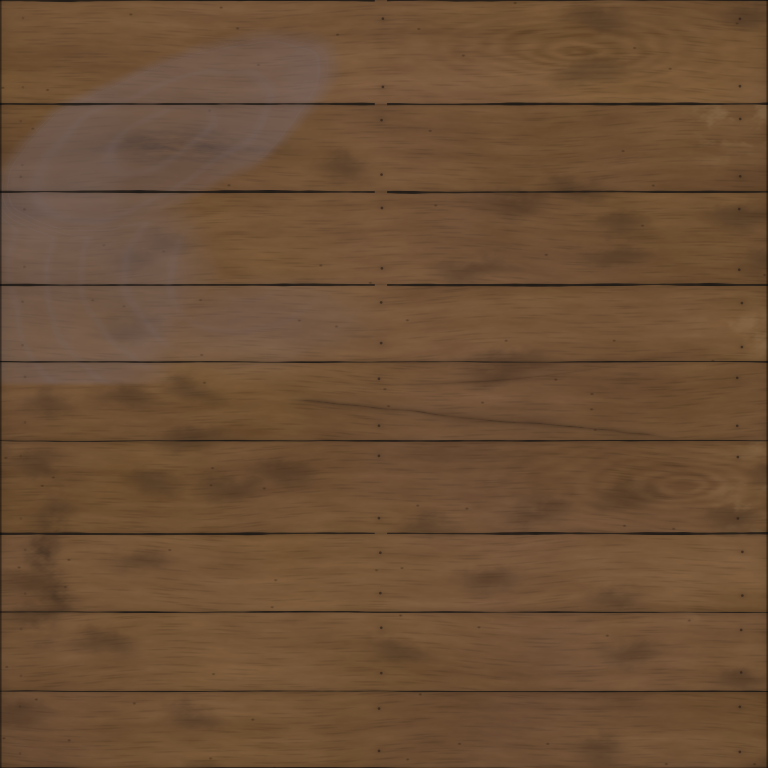
Write a three.js fragment shader that draws this texture.

```glsl
// Nine worn horizontal boards with dark seams, nails, stains and a pale film.
// Eight seam heights set the boards; layered warped sines give grain and wear,
// stretched cellular noise gives pores, specks and scattered stains.
varying vec2 vUv;
#define DARK_WOOD vec3(0.350, 0.242, 0.150)
#define LIGHT_WOOD vec3(0.500, 0.371, 0.250)
#define STAIN vec3(0.205, 0.145, 0.105)
#define GAP vec3(0.115, 0.095, 0.080)
#define SCUFF vec3(0.560, 0.450, 0.320)
#define FILM vec3(0.462, 0.400, 0.412)
#define LOW_SEAMS vec4(0.100, 0.203, 0.305, 0.426)
#define HIGH_SEAMS vec4(0.529, 0.629, 0.750, 0.8645)
#define SOFT 0.0009
#define NAIL_RADIUS 0.0017
#define NAIL_INSET 0.019
#define FILM_STRENGTH 0.46

float hash(vec2 p) { return fract(sin(dot(p, vec2(41.3, 289.1))) * 4375.85); }

// Layered warped sines, roughly -1 to 1
float waves(vec2 p) {
  float sum = 0.0, amp = 0.5;
  for (int i = 0; i < 5; i++) {
    p = mat2(0.8, 0.6, -0.6, 0.8) * p + vec2(1.3, 4.1);
    sum += amp * sin(p.x + 1.7 * sin(p.y));
    p *= 1.9;
    amp *= 0.58;
  }
  return sum;
}

// Cellular noise: dots of a radius, present in a share of the cells
float dots(vec2 p, float share, float radius) {
  float sum = 0.0;
  for (int i = 0; i < 9; i++) {
    vec2 c = floor(p) + vec2(mod(float(i), 3.0), floor(float(i) / 3.0)) - 1.0;
    float d = length(c + vec2(hash(c), hash(c + 17.0)) - p);
    sum = max(sum, step(hash(c + 53.0), share) * (1.0 - smoothstep(0.0, radius, d)));
  }
  return sum;
}

float blob(vec2 p, vec2 center, vec2 size) {
  vec2 q = (p - center) / size;
  return exp(-dot(q, q));
}

float disc(vec2 p, float inner) { return 1.0 - smoothstep(inner, 1.06, length(p)); }

// Film coverage: tilted bulb, body and tail, with thin swirling arcs
float film(vec2 p) {
  vec2 q = p + 0.012 * vec2(waves(p * 8.0), waves(p * 8.0 + 7.0));
  vec2 b = mat2(0.9, -0.43, 0.43, 0.9) * (q - vec2(0.21, 0.83)) / vec2(0.24, 0.095);
  float bulb = disc(b, 0.88);
  float body = disc((q - vec2(0.09, 0.63)) / vec2(0.20, 0.19), 0.65);
  float tail = disc((q - vec2(0.32, 0.58)) / vec2(0.20, 0.075), 0.2);
  float bend = length((q - vec2(0.34, 0.66)) * vec2(1.0, 1.3)) * 120.0;
  float phase = mix(bend, length(b) * 17.0, bulb) + 4.0 * waves(p * 3.0);
  float cover = max(max(bulb, body), tail * 0.7) * smoothstep(0.496, 0.504, p.y);
  return cover * (0.9 + 0.22 * pow(0.5 + 0.5 * sin(phase), 9.0) + 0.25 * waves(q * 11.0));
}

void main() {
  vec2 p = vUv;
  float y = p.y + 0.0007 * waves(vec2(p.x * 9.0, floor(p.y * 9.0)));
  // Board index and its lower and upper edges
  vec4 overLow = step(LOW_SEAMS, vec4(y)), overHigh = step(HIGH_SEAMS, vec4(y));
  float id = dot(overLow + overHigh, vec4(1.0));
  vec4 under = max(LOW_SEAMS * overLow, HIGH_SEAMS * overHigh);
  vec4 above = min(LOW_SEAMS + overLow, HIGH_SEAMS + overHigh);
  float bottom = max(max(under.x, under.y), max(under.z, under.w));
  float top = min(1.0, min(min(above.x, above.y), min(above.z, above.w)));
  float middle = 0.5 * (bottom + top);
  // Wavy grain, blotches, fibers, and growth rings on every fifth board
  float sway = y + 0.006 * sin(p.x * 7.0 + id * 2.3) + 0.003 * sin(p.x * 19.0 + id);
  float blotch = waves(vec2(p.x * 6.0, sway * 19.0) + id * 31.0);
  float grain = waves(vec2(p.x * 3.5, sway * 110.0) + id * 17.0);
  float fiber = waves(vec2(p.x * 45.0, sway * 260.0) + id * 5.0);
  float mottle = waves(p * vec2(50.0, 80.0));
  vec2 heart = vec2(0.99 - 0.03 * id, middle);
  float ring = length((p - heart) * vec2(0.3, 1.0)) + 0.012 * blotch;
  float ringed = 1.0 - step(0.5, abs(mod(id, 5.0) - 3.0));
  float tone = 0.57 + 0.22 * blotch + 0.11 * grain + 0.09 * fiber + 0.05 * mottle;
  tone += 0.26 * (hash(vec2(id, 5.0)) - 0.5);
  tone += 0.16 * ringed * sin(ring * 560.0 + grain) * exp(-ring * 25.0);
  vec3 color = mix(DARK_WOOD, LIGHT_WOOD, clamp(tone, -0.2, 1.2));
  color.b -= 0.015 * waves(p * vec2(5.0, 8.0) + id * 4.0);
  // Pores, specks and ragged stains
  color *= 1.0 - 0.08 * dots(vec2(p.x * 17.0, sway * 250.0), 0.5, 0.5);
  color *= 1.0 - 0.25 * dots(p * vec2(26.0, 38.0), 0.1, 0.09);
  vec2 ragged = p + vec2(0.03, 0.008) * vec2(blotch, mottle);
  float stain = 0.34 * dots(ragged * vec2(9.0, 21.0), 0.18, 0.55);
  stain += blob(ragged, vec2(0.06, 0.28), vec2(0.025, 0.10)) * (0.3 + 0.4 * mottle);
  stain += blob(p, vec2(0.23, 0.81), vec2(0.13, 0.024)) * (0.4 + 0.4 * fiber);
  // Long dark split and a fainter curved one above it
  float split = abs(y - 0.476 + 0.097 * (p.x - 0.39) + 0.004 * waves(vec2(p.x * 9.0, 2.0)));
  float reach = smoothstep(0.36, 0.42, p.x) * (1.0 - smoothstep(0.82, 0.90, p.x));
  stain += reach * ((0.3 + 0.2 * mottle) * exp(-split / 0.0016) + 0.25 * exp(-split / 0.008));
  float curve = abs(y - 0.499 - 0.28 * (p.x - 0.5) * (p.x - 0.5));
  stain += 0.28 * blob(p, vec2(0.63, 0.5), vec2(0.16, 0.1)) * exp(-curve / 0.0016);
  color = mix(color, STAIN, clamp(stain, 0.0, 0.75));
  // Pale scuffs at the right end, then the film
  float worn = smoothstep(0.87, 0.95, p.x) * mod(id, 2.0) * smoothstep(-0.1, 0.7, blotch);
  color = mix(color, SCUFF, 0.5 * worn * smoothstep(-0.2, 0.8, mottle));
  color = mix(color, FILM, clamp(FILM_STRENGTH * film(p), 0.0, 0.65));
  // Nails: three columns, one near each board edge
  for (int i = 0; i < 6; i++) {
    float column = floor(float(i) / 2.0), inset = NAIL_INSET + 0.006 * hash(vec2(id, i));
    float height = mod(float(i), 2.0) < 0.5 ? bottom + inset : top - inset;
    float d = length(p - vec2(0.026 + 0.4665 * column + 0.008 * hash(vec2(id, column)), height));
    float head = 0.55 * (1.0 - smoothstep(NAIL_RADIUS - SOFT, NAIL_RADIUS + SOFT, d));
    color = mix(color, STAIN * 0.8, min(1.0, 0.3 + column) * (head + 0.2 * exp(-d / 0.004)));
  }
  // Seams vary in width; wide ones are bridged at the center joist
  float seam = id + step(middle, y), edge = min(y - bottom, top - y);
  float wide = max(step(5.5, seam), 1.0 - step(0.5, abs(seam - 3.0)));
  float wear = waves(vec2(p.x * 24.0, seam * 7.0));
  float width = mix(0.0005, 0.0011, wide) * (1.0 + 0.6 * wear);
  float bridge = wide * (1.0 - smoothstep(0.007, 0.009, abs(p.x - 0.496)));
  float gap = 1.0 - smoothstep(width - SOFT * 0.5, width + SOFT, edge);
  color *= 1.0 - 0.15 * exp(-edge / 0.003);
  color = mix(color, GAP, (0.82 + 0.15 * wear) * gap * (1.0 - bridge));
  // Dark board ends
  float side = min(p.x, 1.0 - p.x);
  color *= 1.0 - 0.4 * (1.0 - smoothstep(0.001, 0.003, side)) - 0.1 * exp(-side / 0.01);
  gl_FragColor = vec4(color, 1.0);
}
```
